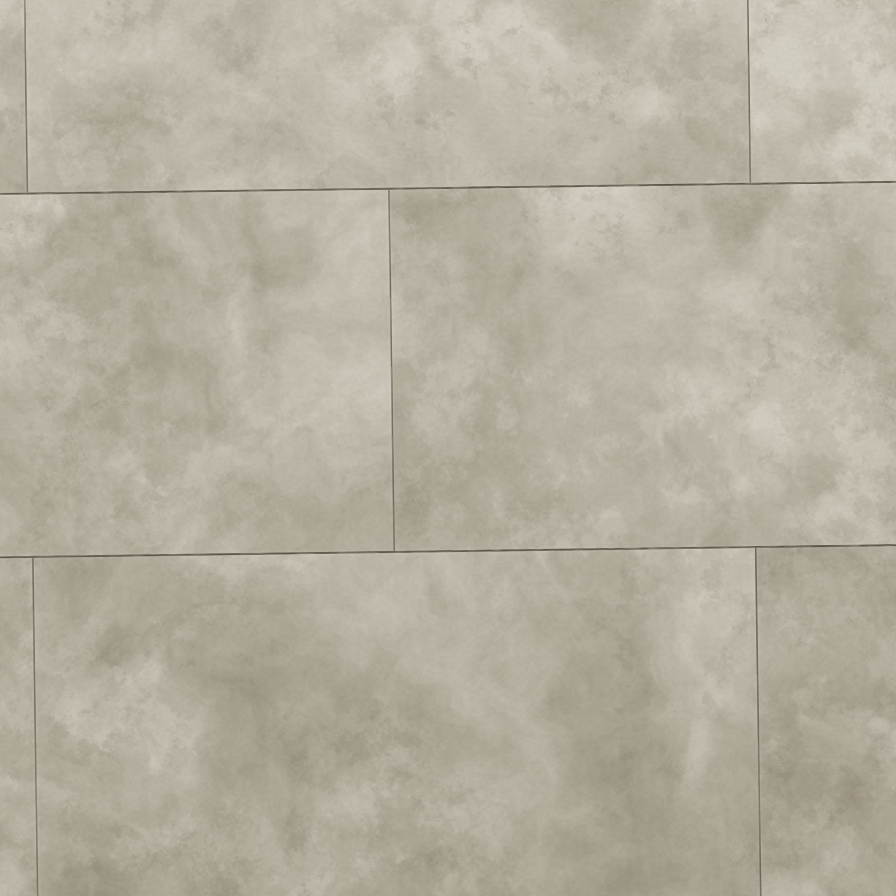
Reproduce this texture procedurally as a three.js fragment shader.

```glsl
varying vec2 vUv;

const vec2 TILE_SIZE = vec2(0.807, 0.4055);
const vec2 TILE_ORIGIN = vec2(0.042, 0.378);
const vec2 SKEW = vec2(0.0145, -0.0136);

const vec3 STONE_DARK = vec3(0.595, 0.568, 0.500);
const vec3 STONE_LIGHT = vec3(0.802, 0.783, 0.732);
const vec3 STAIN = vec3(0.500, 0.475, 0.400);
const vec3 JOINT = vec3(0.340, 0.320, 0.265);

float hash(vec2 p) {
  return fract(sin(dot(p, vec2(127.1, 311.7))) * 43758.5453);
}

float noise(vec2 p) {
  vec2 i = floor(p);
  vec2 f = fract(p);
  f = f * f * (3.0 - 2.0 * f);
  float low = mix(hash(i), hash(i + vec2(1.0, 0.0)), f.x);
  float high = mix(hash(i + vec2(0.0, 1.0)), hash(i + 1.0), f.x);
  return mix(low, high, f.y);
}

float fbm(vec2 p, float roughness) {
  float sum = 0.0;
  float total = 0.0;
  float amplitude = 1.0;
  for (int i = 0; i < 6; i++) {
    sum += amplitude * noise(p);
    total += amplitude;
    amplitude *= roughness;
    p = mat2(1.6, 1.2, -1.2, 1.6) * p + 7.3;
  }
  return sum / total;
}

// Cloudy cement tone: 0 is dark, 1 is light
float cementTone(vec2 p) {
  vec2 warp = vec2(fbm(p * 6.0, 0.55), fbm(p * 6.0 + 19.0, 0.55)) - 0.5;
  float clouds = fbm(p * vec2(6.5, 5.5) + warp * 1.6, 0.58);
  float mottle = fbm(p * 21.0 + warp * 3.0, 0.66);
  return 0.57 + 1.05 * (clouds - 0.5) + 0.55 * (mottle - 0.5);
}

// Ragged flakes, confined to worn zones
float flakes(vec2 p, float scale, float threshold) {
  float zone = smoothstep(0.35, 0.70, noise(p * 6.5 + 31.0));
  float shape = fbm(p * scale, 0.72);
  return zone * smoothstep(threshold, threshold + 0.12, shape);
}

float line(float distance, float halfWidth) {
  return 1.0 - smoothstep(halfWidth - 0.0007, halfWidth + 0.0007, distance);
}

// Distance to the nearest edge of a repeating cell
float edgeDistance(float cell, float size) {
  return (0.5 - abs(fract(cell) - 0.5)) * size;
}

void main() {
  // Slightly tilted running bond
  vec2 p = vUv + SKEW * vUv.yx;
  vec2 cell = (p - TILE_ORIGIN) / TILE_SIZE;
  float row = floor(cell.y);
  cell.x += 0.5 * mod(row + 1.0, 2.0);
  vec2 tile = vec2(floor(cell.x), row);

  // Each tile has its own piece of cement
  vec2 slab = p + 13.0 * vec2(hash(tile + 3.7), hash(tile + 8.2));
  float tone = cementTone(slab);
  tone += 0.17 * flakes(slab, 17.0, 0.48);
  tone -= 0.13 * flakes(slab + 5.0, 21.0, 0.49);
  tone += 0.08 * (hash(tile + 1.3) - 0.5);

  // Broad light falls from the top
  tone += 0.40 * (vUv.y - 0.5) + 0.08 * (vUv.x - 0.5);
  vec3 color = mix(STONE_DARK, STONE_LIGHT, clamp(tone, 0.0, 1.08));

  // Small stains and fine grain
  float stain = flakes(slab + 9.0, 30.0, 0.56);
  color = mix(color, STAIN, 0.18 * stain);
  color += 0.022 * (noise(vUv * 330.0) - 0.5);

  // Joints with pale edges and uneven darkness
  float across = edgeDistance(cell.y, TILE_SIZE.y);
  float along = edgeDistance(cell.x, TILE_SIZE.x);
  float nearest = min(across, along);
  color += 0.018 * (1.0 - smoothstep(0.0015, 0.0045, nearest));
  float dashes = mix(0.60, 1.0, noise(vec2(vUv.x * 110.0, row)));
  float wear = mix(0.45, 0.80, noise(vec2(vUv.y * 9.0, tile.x + 4.0 * row)));
  float joint = max(line(across, 0.0011) * dashes, line(along, 0.0009) * wear);
  color = mix(color, JOINT, joint);

  gl_FragColor = vec4(color, 1.0);
}
```
